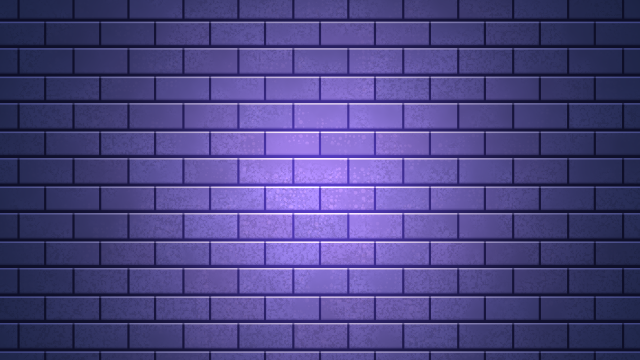
Give the GLSL for this texture, as a Shadertoy shader.

```glsl
// A brick wall in running bond, lit by a soft violet glow at its centre.
// Courses come from fract(), the light from two Gaussians, and the worn
// surface from value noise and scattered round flecks.

float hash(vec2 p) {
    vec3 q = fract(p.xyx * vec3(0.1031, 0.1030, 0.0973));
    q += dot(q, q.yzx + 33.33);
    return fract((q.x + q.y) * q.z);
}

float noise(vec2 p) {
    vec2 i = floor(p), f = fract(p);
    f = f * f * (3.0 - 2.0 * f);
    return mix(mix(hash(i), hash(i + vec2(1, 0)), f.x),
               mix(hash(i + vec2(0, 1)), hash(i + vec2(1, 1)), f.x), f.y);
}

float fbm(vec2 p) {
    float sum = 0.0, amp = 0.5;
    for (int k = 0; k < 4; k++) {
        sum += amp * noise(p);
        p = p * 2.03 + 17.3;
        amp *= 0.5;
    }
    return sum;
}

// Round flecks of random size, one for each grid cell
float flecks(vec2 p, float blur) {
    vec2 cell = floor(p);
    vec2 centre = 0.3 + 0.4 * vec2(hash(cell), hash(cell + 41.7));
    float radius = 0.3 * hash(cell + 9.2);
    return 1.0 - smoothstep(radius - blur, radius + blur, length(p - cell - centre));
}

// Antialiased coverage of the interval from a to b
float band(float x, float a, float b, float px) {
    return clamp((x - a) / px + 0.5, 0.0, 1.0) - clamp((x - b) / px + 0.5, 0.0, 1.0);
}

void mainImage(out vec4 fragColor, in vec2 fragCoord) {
    vec2 p = (fragCoord - 0.5 * iResolution.xy) / iResolution.y;
    float px = 6.55 / iResolution.y;

    // Courses: each pair holds a low row and a slightly taller row
    vec2 g = vec2(p.x, -p.y) * 6.55;
    float v = g.y - 0.104;
    float t = fract(v);
    float upper = step(0.482, t);
    float height = mix(0.482, 0.518, upper);
    t -= 0.482 * upper;
    float u = g.x + 0.485 * upper;
    vec2 brick = vec2(floor(u), 2.0 * floor(v) + upper);
    float side = abs(fract(u + 0.5) - 0.5);

    // Light
    vec2 d = p - vec2(0.0, -0.03);
    float glow = exp(-2.9 * dot(d, d));
    float core = exp(-22.0 * dot(p, p));

    // Brick faces, each with its own tint
    vec3 col = mix(vec3(0.095, 0.13, 0.255), vec3(0.57, 0.465, 0.87), glow);
    col += core * vec3(0.08, 0.06, 0.09);
    col *= 1.0 + 0.08 * (hash(brick + 60.0) - 0.5);
    col.r += 0.03 * glow * (hash(brick + 91.0) - 0.5);

    // Weathering: cloudy stains, fine dark grain, pale flecks
    float cloud = fbm(g * 1.7 + 30.0);
    float grain = fbm(g * 30.0 + 70.0);
    float worn = smoothstep(0.36, 0.64, cloud + 0.14 * smoothstep(0.1, -0.3, p.y));
    col *= 1.0 + 0.15 * (cloud - 0.47);
    col *= 1.0 - 0.09 * worn * smoothstep(0.48, 0.66, grain);
    col += 0.035 * glow * worn * smoothstep(0.5, 0.3, grain);
    float patches = smoothstep(0.45, 0.6, fbm(g * 2.3 + 12.0));
    float spots = max(flecks(g * 7.0 + 50.0, 0.08), flecks(g * 12.0 + 23.0, 0.12));
    col += spots * patches * (0.035 * glow + 0.05 * core) * vec3(1.3, 0.9, 0.8);

    // Joints: a slight lower bevel, then mortar
    vec3 mortar = mix(vec3(0.05, 0.055, 0.15), vec3(0.31, 0.22, 0.72), glow * glow);
    mortar += core * vec3(0.03, 0.02, 0.06);
    float bevel = smoothstep(height - 0.085, height - 0.035, t);
    col = mix(col, mortar, 0.4 * bevel);
    float upright = band(side, -1.0, 0.02, px);
    col = mix(col, mortar, upright);

    // Bed joint, then the crisp lit edge beneath it
    float bed = band(t, -1.0, 0.016, px) + band(t, height - 0.038, height + 1.0, px);
    col = mix(col, mortar, clamp(bed, 0.0, 1.0));
    vec3 rim = mix(vec3(0.20, 0.23, 0.48), vec3(0.98, 0.88, 1.0), glow);
    rim += core * vec3(0.1, 0.14, 0.05);
    float edge = band(t, 0.016, 0.042, px);
    col = mix(col, rim, edge * (1.0 - 0.5 * upright));

    fragColor = vec4(clamp(col, 0.0, 1.0), 1.0);
}
```
